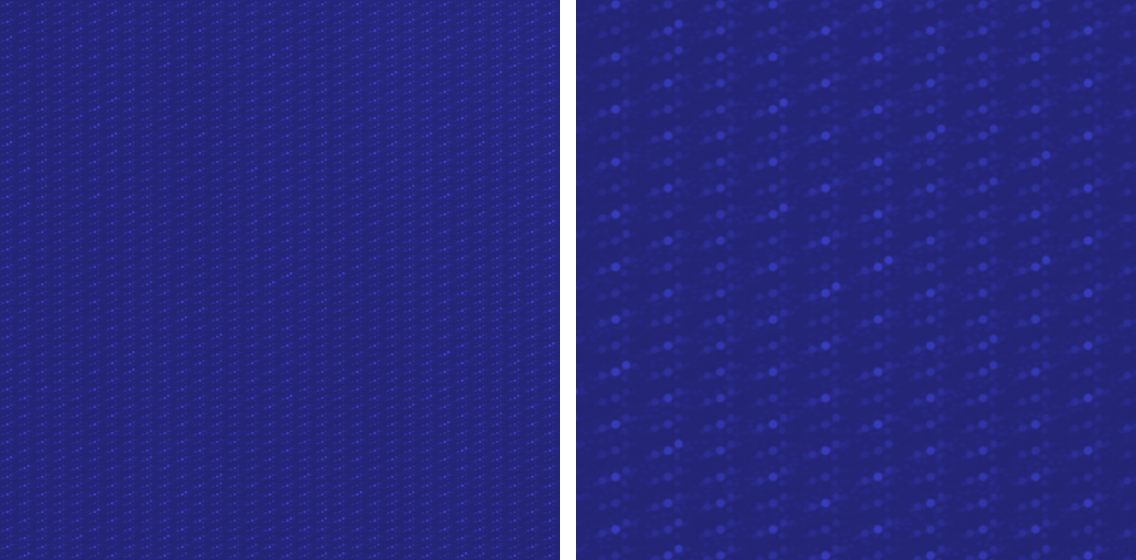
Left, the full canvas; right, a detail of the centre.
Reproduce this texture procedurally as a WebGL 1 fragment shader.

```glsl
precision highp float;
uniform vec2 u_resolution;

const float COLUMNS = 32.0;
const float ROWS_PER_COLUMN_WIDTH = 2.0;
const float TWILL_SLOPE = 0.4;
const float TWILL_PHASE = 0.62;
const float TAU = 6.28319;
const vec3 NAVY = vec3(0.136, 0.142, 0.458);
const vec3 INDIGO = vec3(0.16, 0.165, 0.54);
const vec3 VIOLET = vec3(0.18, 0.19, 0.61);
const vec3 GLINT = vec3(0.22, 0.235, 0.75);

float hash(vec2 p) {
  return fract(sin(dot(p, vec2(127.1, 311.7))) * 4375.85);
}

// Distance to the nearest scattered point
float cellular(vec2 p) {
  vec2 cell = floor(p);
  float nearest = 2.0;
  for (int j = -1; j <= 1; j++) {
    for (int i = -1; i <= 1; i++) {
      vec2 id = cell + vec2(float(i), float(j));
      vec2 point = id + vec2(hash(id), hash(id + 19.3));
      nearest = min(nearest, length(point - p));
    }
  }
  return nearest;
}

// Round-ended thread from a to b
float thread(vec2 p, vec2 a, vec2 b, float radius, float soft) {
  vec2 along = b - a;
  float t = clamp(dot(p - a, along) / dot(along, along), 0.0, 1.0);
  return 1.0 - smoothstep(radius - soft, radius + soft, length(p - a - along * t));
}

// Small raised dot
float knot(vec2 p, vec2 center, float radius, float soft) {
  return 1.0 - smoothstep(radius - soft, radius + soft, length(p - center));
}

// Diagonal rise and fall of the twill, 0 to 1
float twill(vec2 p) {
  return 0.5 + 0.5 * cos(TAU * (p.y - TWILL_SLOPE * p.x - TWILL_PHASE));
}

// Slow unevenness of the dye, lighter toward the upper right
float dyeTone(vec2 uv) {
  float drift = sin(uv.x * 25.0 + uv.y * 3.0) + 0.6 * sin(uv.x * 11.0 - uv.y * 7.0);
  return 1.0 + 0.007 * drift + 0.05 * smoothstep(0.9, 1.9, uv.x + uv.y);
}

void main() {
  vec2 uv = gl_FragCoord.xy / u_resolution;
  float pixel = COLUMNS / min(u_resolution.x, u_resolution.y);
  float soft = max(0.035, 0.6 * pixel);

  // Weave cells, twice as many down as across
  vec2 weave = uv * COLUMNS;
  vec2 cellSize = vec2(1.0, 1.0 / ROWS_PER_COLUMN_WIDTH);
  vec2 shifted = weave + vec2(0.08, 0.0);
  vec2 id = floor(shifted / cellSize);
  vec2 center = (id + 0.5) * cellSize - vec2(0.08, 0.0);
  vec2 p = weave - center;
  float wear = hash(id);
  float lift = twill(center);

  // Diagonal ribs with small flecks of thread
  float rib = twill(weave);
  float fleck = 1.0 - smoothstep(0.1, 0.45, cellular(weave * vec2(5.0, 7.0)));
  vec3 color = mix(NAVY, INDIGO, rib * (0.15 + 0.3 * fleck) + 0.12 * fleck);

  // Short slanted threads, strongest on the ribs
  float strand = thread(p, vec2(-0.38, -0.14), vec2(0.38, 0.13), 0.04, soft);
  color = mix(color, INDIGO, strand * (0.35 + 0.55 * lift));

  // Dim knots around each bright one
  float dim = knot(p, vec2(0.2, 0.13), 0.065, soft);
  dim = max(dim, knot(p, vec2(-0.25, -0.07), 0.07, soft));
  dim = max(dim, 0.6 * knot(p, vec2(0.17, -0.12), 0.06, soft));
  color = mix(color, VIOLET, dim * (0.4 + 0.4 * lift + 0.2 * wear));

  // Bright knot, doubled in a few cells
  float bright = knot(p, vec2(0.0), 0.08, soft);
  float doubled = step(0.9, hash(id + 41.0));
  bright = max(bright, doubled * knot(p, vec2(0.2, 0.13), 0.075, soft));
  color = mix(color, GLINT, bright * (0.3 + 0.6 * lift + 0.1 * wear));

  gl_FragColor = vec4(color * dyeTone(uv), 1.0);
}
```
